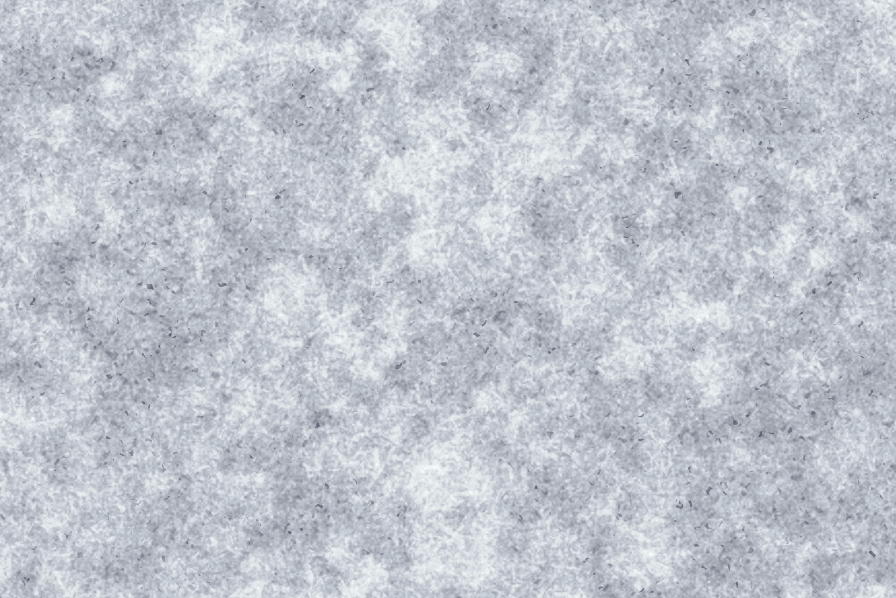
A Shadertoy shader for this texture:

```glsl
// Frosted ice: pale blue-grey ground with snow clumps, ice needles, crumbs and dark pits.

vec3 hash3(vec2 cell) {
    vec3 q = fract(cell.xyx * vec3(0.1031, 0.1030, 0.0973));
    q += dot(q, q.yxz + 33.33);
    return fract((q.xxy + q.yzz) * q.zyx);
}

float noise(vec2 p) {
    vec2 i = floor(p), f = fract(p);
    f = f * f * (3.0 - 2.0 * f);
    float low = mix(hash3(i).x, hash3(i + vec2(1, 0)).x, f.x);
    float high = mix(hash3(i + vec2(0, 1)).x, hash3(i + vec2(1, 1)).x, f.x);
    return mix(low, high, f.y);
}

float fbm(vec2 p) {
    float sum = 0.0, weight = 0.5;
    for (int octave = 0; octave < 5; octave++) {
        sum += weight * noise(p);
        p = mat2(1.6, 1.2, -1.2, 1.6) * p + 17.3;
        weight *= 0.5;
    }
    return sum / 0.97;
}

// One randomly turned, straight sliver per cell
float needles(vec2 p, float width) {
    vec2 home = floor(p);
    float cover = 0.0;
    for (int y = -1; y <= 1; y++)
    for (int x = -1; x <= 1; x++) {
        vec2 cell = home + vec2(x, y);
        vec3 place = hash3(cell), look = hash3(cell + 71.7);
        vec2 d = p - cell - place.xy;
        float angle = 6.2832 * place.z;
        vec2 dir = vec2(cos(angle), sin(angle));
        float halfLength = mix(0.15, 0.6, look.x);
        float dist = length(vec2(max(abs(dot(d, dir)) - halfLength, 0.0), dot(d, vec2(-dir.y, dir.x))));
        float radius = width * mix(0.6, 1.4, look.z);
        float body = 1.0 - smoothstep(radius * 0.5, radius * 1.2, dist);
        cover = max(cover, body * look.y);
    }
    return cover;
}

// Small round grains, present in a given share of the cells
float grains(vec2 p, float share) {
    vec2 cell = floor(p);
    vec3 place = hash3(cell + 9.1), look = hash3(cell + 53.9);
    float radius = mix(0.2, 0.4, look.x);
    float dist = length(fract(p) - mix(vec2(0.38), vec2(0.62), place.xy));
    return step(look.y, share) * mix(0.35, 1.0, look.z) * (1.0 - smoothstep(radius * 0.55, radius, dist));
}

void mainImage(out vec4 fragColor, in vec2 fragCoord) {
    vec2 p = fragCoord / iResolution.y + 3.0;
    mat2 turn = mat2(0.8, 0.6, -0.6, 0.8);

    // Crumbly edges for every larger feature
    vec2 crumble = vec2(noise(p * 130.0), noise(p * 130.0 + 41.0)) - 0.5;
    vec2 ragged = p + 0.007 * crumble;

    // Faint drifts and small snow clumps
    float drift = fbm(p * 4.0);
    float clump = fbm(ragged * 21.0 + 5.0);
    float mass = 0.55 * fbm(ragged * vec2(11.0, 15.0) + 29.0) + 0.25 * drift + 0.2 * clump;
    float snow = smoothstep(0.54, 0.66, mass);

    // Needles from long slivers down to tiny flecks, each layer turned
    float bare = 1.0, scale = 11.0;
    vec2 q = p + 0.004 * crumble;
    for (int layer = 0; layer < 5; layer++) {
        float width = 0.045 + 0.03 * float(layer);
        bare *= 1.0 - 0.75 * needles(q * scale, width);
        q = turn * q + 7.7;
        scale *= 1.55;
    }
    float frost = (1.0 - bare) * (0.5 + 0.6 * smoothstep(0.38, 0.6, 0.3 * drift + 0.7 * clump));

    // Fine grain, bright crumbs and ragged dark pits
    float grain = noise(turn * p * 165.0) + 0.9 * noise(p * 290.0) - 0.95;
    float crumbs = max(grains(turn * ragged * 60.0, 0.25), grains(ragged * 105.0 + 4.0, 0.3));
    float pits = max(grains(turn * (p + 0.011 * crumble) * 85.0 + 13.0, 0.14),
                     smoothstep(0.72, 0.95, noise(turn * p * 115.0 + 31.0)) * 0.45);
    pits *= (1.0 - 0.85 * snow) * smoothstep(0.66, 0.4, 0.35 * drift + 0.65 * clump);

    float tone = 0.738 + 0.07 * (drift - 0.5) + 0.24 * (clump - 0.5);
    tone += 0.115 * frost + 0.075 * snow + 0.075 * crumbs + 0.125 * grain - 0.27 * pits;
    tone = min(tone, 0.89 + 0.5 * (tone - 0.89));

    // Cool grey ramp with a bluer middle
    float s = (tone - 0.65) / 0.26;
    vec3 color = mix(vec3(0.63, 0.65, 0.69), vec3(0.89, 0.91, 0.92), s);
    color += vec3(0.0, 0.004, 0.012) * clamp(4.0 * s * (1.0 - s), 0.0, 1.0);
    fragColor = vec4(clamp(color, 0.0, 1.0), 1.0);
}
```
